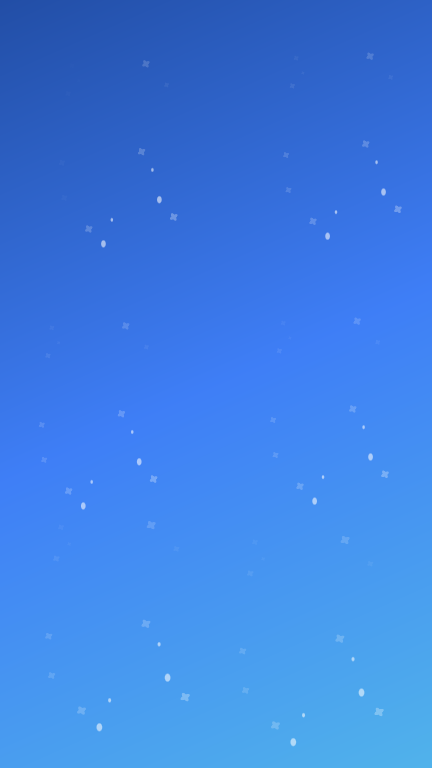
A Shadertoy shader for this background:

```glsl
// Diagonal blue gradient with six repeated clusters of pale blossoms and drops.

const vec2 CANVAS = vec2(9.0, 16.0);   // canvas size in layout units
const float TILT = 0.55;               // rotation of the blossoms

const vec3 DEEP_BLUE = vec3(0.133, 0.305, 0.650);
const vec3 VIVID_BLUE = vec3(0.245, 0.495, 0.965);
const vec3 SKY_BLUE = vec3(0.315, 0.700, 0.920);

// Cluster origin (xy) and stretch (zw)
const vec4 CLUSTERS[6] = vec4[6](
    vec4(3.04, 14.67, 1.0, 1.0), vec4(7.71, 14.83, 1.0, 1.0),
    vec4(2.62, 9.21, 1.0, 1.0), vec4(7.44, 9.31, 1.0, 1.0),
    vec4(3.15, 5.06, 1.22, 1.123), vec4(7.19, 4.75, 1.22, 1.123));

// Offset (xy), radius (z) and opacity (w) within a cluster
const vec4 BLOSSOMS[10] = vec4[10](
    vec4(0.0, 0.0, 0.085, 0.16), vec4(-0.09, -1.83, 0.085, 0.20),
    vec4(0.58, -3.19, 0.088, 0.28), vec4(-1.19, -3.44, 0.085, 0.20),
    vec4(0.43, -0.44, 0.055, 0.06), vec4(-1.54, -0.04, 0.055, 0.05),
    vec4(-1.62, -0.62, 0.060, 0.08), vec4(-1.75, -2.06, 0.068, 0.14),
    vec4(-1.70, -2.79, 0.068, 0.14), vec4(-1.40, -0.35, 0.035, 0.05));

// Offset (xy) and half height (z) within a cluster
const vec3 DROPS[4] = vec3[4](
    vec3(0.135, -2.21, 0.038), vec3(0.28, -2.83, 0.073),
    vec3(-0.71, -3.25, 0.038), vec3(-0.885, -3.75, 0.073));

// Antialiased coverage from a signed distance
float coverage(float dist, float pixel) {
    return clamp(0.5 - dist / pixel, 0.0, 1.0);
}

// Four-petalled blossom
float blossomDistance(vec2 q, float radius) {
    float angle = atan(q.y, q.x + 1e-6) - TILT;
    return length(q) - radius * (0.80 + 0.20 * cos(4.0 * angle));
}

// Upright ellipse
float dropDistance(vec2 q, float halfHeight) {
    vec2 radii = halfHeight * vec2(0.66, 1.0);
    return (length(q / radii) - 1.0) * radii.x;
}

// Three-stop linear gradient running from upper left to lower right
vec3 backdrop(vec2 p) {
    vec2 dir = vec2(0.407, -0.914);
    float t = dot(p - 0.5 * CANVAS, dir) / dot(CANVAS, abs(dir)) + 0.5;
    vec3 upper = mix(DEEP_BLUE, VIVID_BLUE, clamp(2.0 * t, 0.0, 1.0));
    return mix(upper, SKY_BLUE, clamp(2.0 * t - 1.0, 0.0, 1.0));
}

// One cluster laid over a colour; fringe fades its outlying left blossoms
vec3 addCluster(vec3 color, vec2 q, float pixel, float fringe) {
    for (int i = 0; i < 10; i++) {
        vec4 b = BLOSSOMS[i];
        float alpha = b.w * (b.x < -1.3 ? fringe : 1.0);
        float shape = coverage(blossomDistance(q - b.xy, b.z), pixel);
        color = mix(color, vec3(1.0), alpha * shape);
    }
    for (int i = 0; i < 4; i++) {
        vec3 d = DROPS[i];
        float shape = coverage(dropDistance(q - d.xy, d.z), pixel);
        color = mix(color, vec3(1.0), 0.56 * shape);
    }
    return color;
}

void mainImage(out vec4 fragColor, in vec2 fragCoord) {
    vec2 p = fragCoord / iResolution.xy * CANVAS;
    float pixel = CANVAS.y / iResolution.y;
    vec3 color = backdrop(p);

    for (int i = 0; i < 6; i++) {
        vec4 c = CLUSTERS[i];
        float fringe = i == 0 ? 0.2 : 1.0;
        color = addCluster(color, (p - c.xy) / c.zw, pixel / c.w, fringe);
    }
    fragColor = vec4(color, 1.0);
}
```
